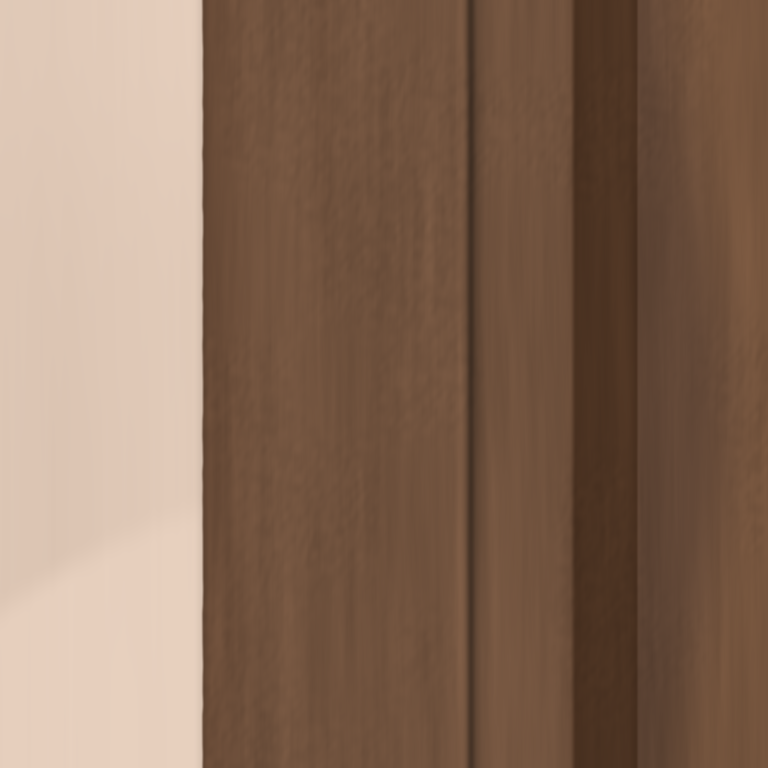
Write a WebGL 2 fragment shader that draws this texture.

```glsl
#version 300 es
precision highp float;
// Vertical walnut boards with a groove and a dark recess, beside a pale plaster wall.

#define WALL_EDGE 0.264
#define GROOVE_X 0.613
#define RECESS_LEFT 0.746
#define RECESS_RIGHT 0.830
#define GRAIN_STRENGTH 0.17
#define FIBRE_STRENGTH 0.11
#define PORE_STRENGTH 0.07

uniform vec2 u_resolution;
out vec4 fragColor;

const vec3 WALL_SHADE = vec3(0.845, 0.755, 0.685);
const vec3 WALL_LIGHT = vec3(0.905, 0.815, 0.745);
const vec3 WOOD = vec3(0.445, 0.325, 0.243);
const vec3 WOOD_DEEP = vec3(0.390, 0.275, 0.200);
const vec3 RECESS = vec3(0.305, 0.205, 0.137);
const vec3 RECESS_DEEP = vec3(0.255, 0.165, 0.105);

float hash(vec2 p) {
  vec3 q = fract(p.xyx * 0.1031);
  q += dot(q, q.yzx + 33.33);
  return fract((q.x + q.y) * q.z);
}

float noise(vec2 p) {
  vec2 i = floor(p), f = fract(p);
  f = f * f * (3.0 - 2.0 * f);
  return mix(mix(hash(i), hash(i + vec2(1, 0)), f.x),
             mix(hash(i + vec2(0, 1)), hash(i + vec2(1, 1)), f.x), f.y);
}

float fbm(vec2 p) {
  float sum = 0.0, amp = 0.5;
  for (int i = 0; i < 4; i++) {
    sum += amp * noise(p);
    p = p * 2.03 + 17.3;
    amp *= 0.5;
  }
  return sum / 0.9375;
}

// Soft line with a bell profile around x = 0.
float line(float x, float width) {
  return exp(-x * x / (width * width));
}

// Brightness variation of the wood, centred on zero.
float woodGrain(vec2 p) {
  float drift = 0.012 * (noise(vec2(p.x * 6.0, p.y * 3.0)) - 0.5);
  float bands = fbm(vec2((p.x + drift) * 32.0, p.y * 1.7)) - 0.5;
  float fibres = fbm(vec2((p.x + drift) * 110.0, p.y * 6.0) + 41.0) - 0.5;
  float pores = noise(vec2(p.x * 150.0 - p.y * 45.0, p.y * 75.0 + p.x * 20.0)) - 0.5;
  float patches = smoothstep(0.3, 0.7, noise(p * vec2(9.0, 6.0) + 7.0));
  return GRAIN_STRENGTH * bands + FIBRE_STRENGTH * fibres + PORE_STRENGTH * pores * patches;
}

vec3 wallColor(vec2 p) {
  float shade = 0.30 + 0.30 * smoothstep(0.05, 0.26, p.x) + 0.25 * smoothstep(0.6, 1.0, p.y);
  shade -= 0.12 * line(p.x - 0.08, 0.03) * smoothstep(0.7, 0.4, p.y);
  // Edge of the cast shadow, rising to the right.
  float shadowEdge = 0.205 + 0.72 * p.x - 0.8 * p.x * p.x;
  float lit = smoothstep(0.025, -0.03, p.y - shadowEdge);
  shade = mix(shade, 0.92 + 0.08 * p.x / WALL_EDGE, lit);
  shade += 0.10 * (noise(vec2(p.x * 130.0, p.y * 3.0)) - 0.5);
  vec3 color = mix(WALL_SHADE, WALL_LIGHT, shade);
  return color * (1.0 - 0.06 * smoothstep(WALL_EDGE - 0.012, WALL_EDGE, p.x));
}

vec3 boardColor(vec2 p) {
  // Broad light and dark columns.
  float depth = 0.65 * smoothstep(0.36, 0.27, p.x);
  depth += 0.25 * line(p.x - 0.42, 0.014) * smoothstep(0.4, 0.9, p.y);
  depth += 0.35 * smoothstep(0.725, RECESS_LEFT, p.x);
  vec3 color = mix(WOOD, WOOD_DEEP, depth);
  // Groove with a soft right flank.
  float d = p.x - GROOVE_X;
  color *= 1.0 - 0.34 * line(d, 0.0055) - 0.13 * line(d - 0.008, 0.010);
  return color * (1.0 + 0.07 * line(d + 0.013, 0.006));
}

vec3 rightBoardColor(vec2 p) {
  float shadowReach = 0.885 + 0.04 * sin(p.y * 5.0 - 0.8) + 0.02 * noise(vec2(p.y * 4.0, 2.0));
  float lit = smoothstep(shadowReach - 0.05, shadowReach + 0.06, p.x);
  vec3 color = mix(vec3(0.375, 0.272, 0.208), vec3(0.465, 0.335, 0.243), lit);
  return color * (1.0 - 0.06 * smoothstep(0.35, 0.0, p.y));
}

void main() {
  vec2 p = gl_FragCoord.xy / u_resolution;
  float soft = max(0.0022, 1.0 / u_resolution.x);

  // Boards and recess.
  vec3 wood = boardColor(p);
  float across = (p.x - RECESS_LEFT) / (RECESS_RIGHT - RECESS_LEFT);
  vec3 recess = mix(RECESS, RECESS_DEEP, 0.35 * smoothstep(0.35, 0.0, across));
  recess = mix(recess, RECESS_DEEP, 0.55 * smoothstep(0.85, 1.0, across));
  wood = mix(wood, recess, smoothstep(-2.0, 2.0, (p.x - RECESS_LEFT) / soft));
  wood = mix(wood, rightBoardColor(p), smoothstep(-1.0, 1.0, (p.x - RECESS_RIGHT) / soft));
  wood *= 1.0 + woodGrain(p) * vec3(0.95, 1.0, 1.05);

  // Plaster wall and its contact shadow.
  wood *= 1.0 - 0.12 * smoothstep(WALL_EDGE + 0.010, WALL_EDGE, p.x);
  float wobble = 0.001 * (noise(vec2(p.y * 60.0, 5.0)) - 0.5);
  float onWood = smoothstep(-soft, soft, p.x - WALL_EDGE - wobble);
  fragColor = vec4(mix(wallColor(p), wood, onWood), 1.0);
}
```
